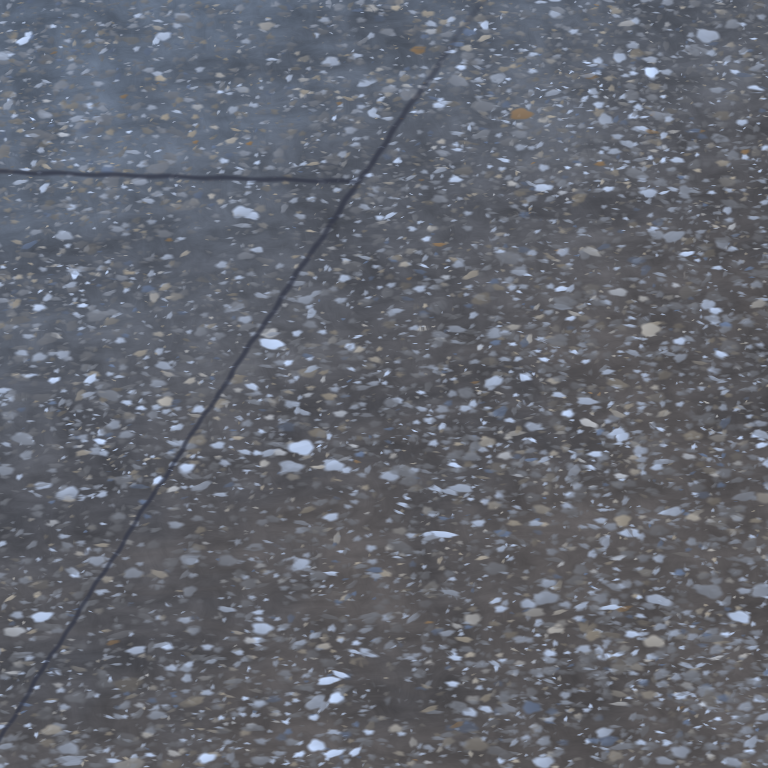
A WebGL 1 fragment shader for this texture:

```glsl
precision highp float;
// Worn exposed-aggregate paving seen at a slant, cut by two dark joints.
// Jittered cells scatter wobbly elliptical chips in four sizes over a
// cement ground mottled by layered sines; a mild perspective squashes them.
uniform vec2 u_resolution;

const vec3 CEMENT      = vec3(0.328, 0.338, 0.370);
const vec3 CEMENT_WARM = vec3(0.334, 0.324, 0.330);
const vec3 CEMENT_SKY  = vec3(0.380, 0.428, 0.500);
const vec3 CHIP_DULL   = vec3(0.415, 0.425, 0.450);
const vec3 CHIP_PALE   = vec3(0.740, 0.815, 0.945);
const vec3 CHIP_TAN    = vec3(0.560, 0.530, 0.480);
const vec3 CHIP_BLUE   = vec3(0.340, 0.400, 0.510);
const vec3 CHIP_RUST   = vec3(0.520, 0.410, 0.290);
const vec3 JOINT       = vec3(0.205, 0.220, 0.275);
const float FORESHORTEN = 1.70;  // vertical squash of the ground
const float RECEDE      = 0.30;  // shrinking towards the top
const float CHIP_TILT   = 0.40;  // preferred chip angle in radians
const float BLUR        = 0.0025;
const float JOINT_WIDTH = 0.0018;

vec4 hash4(vec2 p, float seed) {
  vec4 q = fract((p.xyxy + seed * 17.3) * vec4(0.1031, 0.1030, 0.0973, 0.1099));
  q += dot(q, q.wzxy + 33.33);
  return fract((q.xxyz + q.yzzw) * q.zywx);
}

// Layered, turned sines: soft patches in roughly -1..1.
float mottle(vec2 p) {
  float sum = 0.0;
  float weight = 0.5;
  for (int i = 0; i < 5; i++) {
    p = mat2(0.8, 0.6, -0.6, 0.8) * p + 1.7;
    p += 0.6 * sin(p.yx * 1.3);
    sum += weight * sin(p.x) * sin(p.y + 0.8);
    p *= 1.9;
    weight *= 0.6;
  }
  return sum;
}

vec3 chipColour(vec4 r, float paleness) {
  vec3 colour = mix(CHIP_DULL, CHIP_PALE, pow(r.x, 2.8) * paleness);
  float tanShare = step(0.80, r.y) * (0.3 + 0.6 * r.z);
  colour = mix(colour, CHIP_TAN * (0.80 + 0.35 * r.x), tanShare);
  colour = mix(colour, CHIP_BLUE, 0.8 * step(r.y, 0.04));
  return mix(colour, CHIP_RUST, step(0.996, r.y) * 0.8);
}

// Lays one size of chips over the colour below.
vec3 scatterChips(vec3 below, vec2 ground, float cells, float density,
                  float paleness, float seed) {
  vec2 q = ground * cells;
  vec2 cell = floor(q);
  for (int j = -1; j <= 1; j++) {
    for (int i = -1; i <= 1; i++) {
      vec2 id = cell + vec2(float(i), float(j));
      vec4 place = hash4(id, seed);
      vec4 form = hash4(id, seed + 3.0);
      vec4 tone = hash4(id, seed + 7.0);
      // Chips thin out by fading away where the crowd is low.
      float presence = smoothstep(0.0, 0.06, density - place.z);
      if (presence <= 0.0) continue;

      vec2 d = q - id - 0.5 - 0.8 * (place.xy - 0.5);
      float angle = CHIP_TILT + (form.x - 0.5) * 2.4;
      float c = cos(angle);
      float s = sin(angle);
      d = mat2(c, -s, s, c) * d;
      float radius = mix(0.26, 0.56, form.y * form.y);
      d /= radius * vec2(1.0, mix(0.38, 0.95, form.z));

      // Wobbled outline gives blunt, broken corners.
      float around = atan(d.y, d.x + 0.0001);
      float outline = 1.0 + 0.10 * sin(3.0 * around + 6.3 * form.w)
                          + 0.06 * sin(5.0 * around + 6.3 * tone.w);
      float soft = clamp(1.7 * BLUR * cells / radius, 0.22, 0.70);
      float cover = 1.0 - smoothstep(1.0 - soft, 1.0 + soft, length(d) / outline);
      vec3 colour = chipColour(tone, paleness) * (1.0 + 0.06 * d.y);
      below = mix(below, colour, presence * cover * mix(0.45, 1.0, tone.x));
    }
  }
  return below;
}

float grooveMask(float dist, float width) {
  return 1.0 - smoothstep(width * 0.2, width + BLUR * 1.2, abs(dist));
}

void main() {
  vec2 uv = gl_FragCoord.xy / u_resolution;
  vec2 ground = vec2((uv.x - 0.5) * (1.0 + RECEDE * uv.y),
                     uv.y * (1.0 + 0.5 * RECEDE * uv.y) * FORESHORTEN);

  // Cement: cool light at the upper left, brown stains at the lower right.
  float patches = mottle(ground * 8.0);
  float sky = smoothstep(0.45, 1.30, uv.y + 0.45 * (0.6 - uv.x) + 0.12 * patches);
  float warm = smoothstep(0.1, 1.0, 0.55 * uv.x + 0.6 * (1.0 - uv.y) + 0.3 * patches);
  vec3 colour = mix(mix(CEMENT, CEMENT_WARM, warm), CEMENT_SKY, sky);
  float stains = mottle(ground * 30.0 + 2.0);
  colour *= 1.0 + 0.12 * patches + 0.13 * stains + 0.06 * mottle(ground * 85.0);

  // Chips from grit to pebbles, gathered in loose drifts.
  float drift = mottle(ground * 6.0 + 9.0) + 0.7 * mottle(ground * 19.0 + 4.0);
  float crowd = clamp(1.0 + 0.70 * drift + 0.25 * (uv.x - 0.5), 0.35, 1.8);
  float pale = clamp(0.92 + 0.35 * drift, 0.6, 1.15);
  colour = scatterChips(colour, ground, 88.0, 0.40 * crowd, 0.75 * pale, 1.0);
  colour = scatterChips(colour, ground, 57.0, 0.46 * crowd, pale, 2.0);
  colour = scatterChips(colour, ground, 39.0, 0.38 * crowd, pale, 5.0);
  colour = scatterChips(colour, ground, 28.0, 0.22 * crowd, pale, 9.0);

  // Joints: a slightly bowed diagonal, and a level cut that ends on it.
  float ragged = 0.0012 * sin(uv.y * 61.0) + 0.0008 * sin(uv.y * 143.0 + uv.x * 90.0);
  float bow = 0.040 * uv.y * (1.0 - uv.y);
  float diagonal = (uv.x - (uv.y - 0.036) / 1.533 + bow + ragged) * 0.837;
  float level = uv.y - 0.776 + 0.026 * uv.x + ragged;
  float widen = 1.0 + 0.8 * smoothstep(0.3, 0.75, uv.y);
  float fade = 1.0 - 0.7 * smoothstep(0.80, 1.0, uv.y);
  float groove = grooveMask(diagonal, JOINT_WIDTH * widen) * fade;
  groove = max(groove, grooveMask(level, JOINT_WIDTH) * step(diagonal, 0.0));
  colour = mix(colour, JOINT, 0.75 * groove);

  gl_FragColor = vec4(colour, 1.0);
}
```
